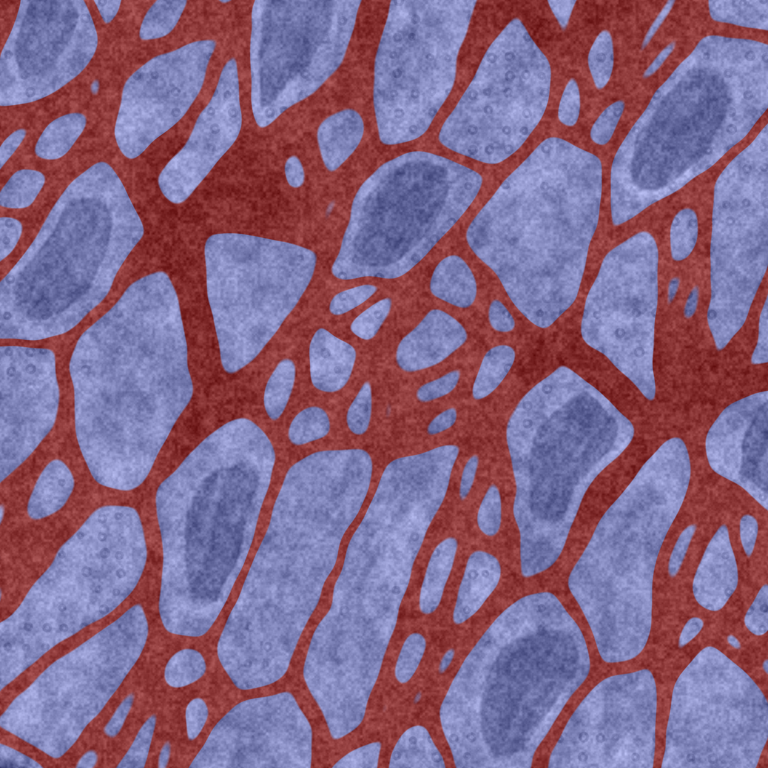
This texture is drawn by a Shadertoy shader. Its source:

```glsl
const vec3 CYTOPLASM = vec3(0.525, 0.545, 0.753);
const vec3 MEMBRANE = vec3(0.562, 0.230, 0.230);
const vec2 ALONG = vec2(0.4226, 0.9063);       // main direction of the cells
const vec2 ACROSS = vec2(0.9063, -0.4226);
const vec2 LARGE_CELL = vec2(0.128, 0.25);     // width and length
const vec2 SMALL_CELL = vec2(0.060, 0.096);
const float SMALL_SHARE = 0.30;
const float ORGANELLE_SHARE = 0.24;
const float ORGANELLE_RADIUS = 0.40;           // relative to the large cell
const float WALL_HALF_WIDTH = 0.0072;
const float THICK_WALL = 0.013;
const float CORNER_SHARPNESS = 125.0;
const float EDGE_SOFTNESS = 0.0014;
const float VESICLE_SPACING = 0.024;

vec2 hash2(vec2 p) {
    vec3 a = fract(p.xyx * vec3(0.1031, 0.1030, 0.0973));
    a += dot(a, a.yzx + 33.33);
    return fract((a.xx + a.yz) * a.zy);
}

float noise(vec2 p) {
    vec2 i = floor(p), f = fract(p);
    f = f * f * (3.0 - 2.0 * f);
    float low = mix(hash2(i).x, hash2(i + vec2(1, 0)).x, f.x);
    float high = mix(hash2(i + vec2(0, 1)).x, hash2(i + vec2(1, 1)).x, f.x);
    return mix(low, high, f.y);
}

vec2 noise2(vec2 p) {
    return vec2(noise(p + 17.3), noise(p + 61.7)) - 0.5;
}

// Voronoi cells: sum of exponentials of the distances to all walls
float wallSum(vec2 p, vec2 size, float seed, out vec2 id, out vec2 toSite) {
    vec2 q = p / size, base = floor(q);
    float nearest = 1e3;
    for (int y = -2; y <= 2; y++)
    for (int x = -2; x <= 2; x++) {
        vec2 cell = base + vec2(x, y);
        vec2 r = cell + hash2(cell + seed) - q;
        if (dot(r, r) < nearest) {
            nearest = dot(r, r);
            toSite = r;
            id = cell;
        }
    }
    float sum = 0.0;
    for (int y = -2; y <= 2; y++)
    for (int x = -2; x <= 2; x++) {
        if (x == 0 && y == 0) continue;
        vec2 cell = id + vec2(x, y);
        vec2 r = cell + hash2(cell + seed) - q;
        vec2 normal = normalize(r - toSite);
        float d = dot(0.5 * (r + toSite), normal) / length(normal / size);
        sum += exp(-CORNER_SHARPNESS * d);
    }
    return sum;
}

// Small dark rings, scattered on a jittered grid
float vesicles(vec2 p) {
    vec2 q = p / VESICLE_SPACING, h = hash2(floor(q) + 91.0);
    float d = length(fract(q) - 0.5 - 0.4 * (h - 0.5));
    float ring = 1.0 - smoothstep(0.03, 0.13, abs(d - 0.12 - 0.09 * h.x));
    return ring * step(0.5, h.y) * smoothstep(0.4, 0.65, noise(p * 9.0 + 5.0));
}

void mainImage(out vec4 fragColor, in vec2 fragCoord) {
    vec2 p = fragCoord / iResolution.y;

    // Bend the plane so the walls wander
    vec2 bent = p + 0.085 * noise2(p * 2.6) + 0.024 * noise2(p * 10.0)
              + 0.007 * noise2(p * 32.0);
    vec2 q = vec2(dot(bent, ACROSS), dot(bent, ALONG));

    // Large cells, some of them split into bundles of small ones
    vec2 id, toSite, smallId, toSmallSite;
    float sum = wallSum(q, LARGE_CELL, 23.0, id, toSite);
    float kind = fract(dot(id, vec2(0.7549, 0.5698)) + 0.37);
    if (kind < SMALL_SHARE)
        sum += wallSum(q, SMALL_CELL, 57.0, smallId, toSmallSite);
    float d = -log(sum + 1e-9) / CORNER_SHARPNESS;

    // Wall width, swelling into solid patches
    float width = WALL_HALF_WIDTH * (0.75 + 0.5 * noise(p * 14.0))
                + THICK_WALL * smoothstep(0.62, 0.9, noise(p * 4.0 + 8.0));
    float soft = max(EDGE_SOFTNESS, 0.7 / iResolution.y);
    float inside = smoothstep(-soft, soft, d - width);

    // Grain shared by walls and cells
    float grain = 0.09 * (noise(p * 115.0) - 0.5) + 0.13 * (noise(p * 270.0) - 0.5)
                + 0.05 * (noise(p * 480.0) - 0.5);
    float mottle = 0.11 * (noise(p * 13.0) - 0.5) + 0.13 * (noise(p * 48.0) - 0.5);
    float streak = noise(vec2(q.x * 125.0, q.y * 9.0)) - 0.5;

    // Dark striped organelles with a pale rim
    float shape = ORGANELLE_RADIUS - length(toSite) + 0.05 * (noise(p * 25.0) - 0.5);
    shape = min(shape, (d - width - 0.010) * 7.0);
    float present = step(1.0 - ORGANELLE_SHARE, kind);
    float organelle = present * smoothstep(0.0, 0.045, shape);
    float rim = present * smoothstep(-0.12, -0.02, shape) * (1.0 - organelle);

    float tone = grain + mottle * (1.0 - 0.5 * organelle);
    tone += streak * mix(0.07 * noise(p * 5.0 + 40.0), 0.10, organelle);
    tone -= 0.125 * organelle - 0.025 * rim;
    tone -= 0.085 * vesicles(p) * (1.0 - organelle);
    tone -= 0.035 * (1.0 - smoothstep(0.0, 0.006, d - width));

    float wallTone = grain + 0.06 * (noise(p * 40.0) - 0.5)
                   - 0.06 * smoothstep(0.009, 0.02, width);
    vec3 color = mix(MEMBRANE + wallTone, CYTOPLASM + tone, inside);
    fragColor = vec4(clamp(color, 0.0, 1.0), 1.0);
}
```
